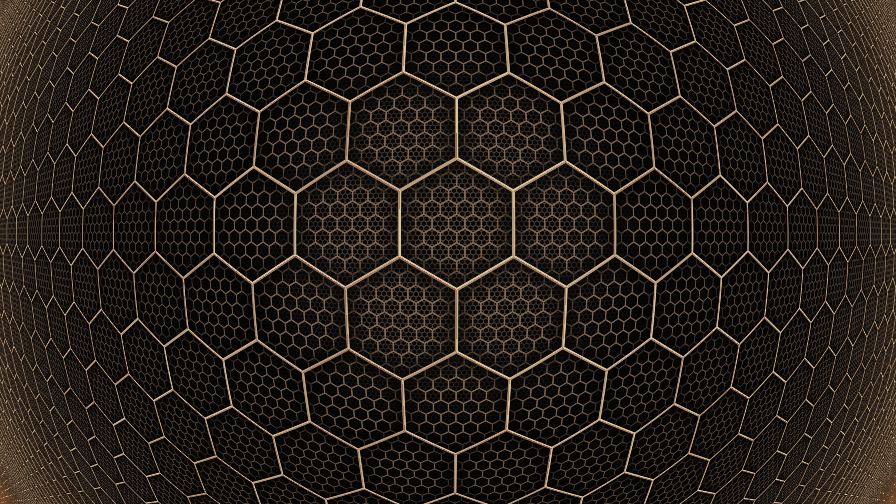
A WebGL 1 fragment shader for this pattern:

```glsl
precision highp float;
uniform vec2 u_resolution;

// Lens and lattice: canvas heights, then cell widths for the lattice center
const vec2 LENS_CENTER = vec2(0.0, 0.032);
const float LENS_RADIUS = 0.676;
const float CELL_WIDTH = 0.229;
const vec2 LATTICE_CENTER = vec2(0.076, 0.107);
const float MAX_ANGLE = 1.55;

// Nested mesh scales and half widths, in cell widths
const float MID_SCALE = 7.0;
const float FINE_SCALE = 21.0;
const float FRAME_HALF = 0.015;
const float MID_HALF = 0.050;
const float FINE_HALF = 0.10;

// Metals
const vec3 BLACK = vec3(0.030, 0.024, 0.022);
const vec3 BRONZE = vec3(0.50, 0.41, 0.33);
const vec3 UMBER = vec3(0.33, 0.28, 0.23);
const vec3 COPPER = vec3(0.53, 0.35, 0.27);
const vec3 CREAM = vec3(0.86, 0.78, 0.62);
const vec3 EMBER = vec3(0.24, 0.12, 0.04);
const vec3 HAZE = vec3(0.15, 0.11, 0.07);
const vec2 LIGHT = vec2(0.55, 0.835);

float hash(vec2 p) {
  vec3 q = fract(vec3(p.xyx) * 0.1031);
  q += dot(q, q.yzx + 33.33);
  return fract((q.x + q.y) * q.z);
}

// Offset from the nearest center of a pointy-top hexagon lattice
vec2 hexOffset(vec2 p) {
  vec2 s = vec2(1.0, 1.7320508);
  vec2 a = mod(p + 0.5 * s, s) - 0.5 * s;
  vec2 b = mod(p, s) - 0.5 * s;
  return dot(a, a) < dot(b, b) ? a : b;
}

// xy: outward normal of the nearest side, z: distance to that side
vec3 hexSide(vec2 g) {
  vec2 q = abs(g);
  vec2 slanted = vec2(0.5, 0.8660254);
  float across = dot(q, slanted);
  vec2 n = q.x > across ? vec2(1.0, 0.0) : slanted;
  vec2 signs = vec2(g.x < 0.0 ? -1.0 : 1.0, g.y < 0.0 ? -1.0 : 1.0);
  return vec3(n * signs, 0.5 - max(q.x, across));
}

// Pixel width measured along a lattice direction under the lens
float footprint(vec2 n, vec2 radial, vec2 stretch) {
  float along = dot(n, radial);
  float around = dot(n, vec2(-radial.y, radial.x));
  return length(vec2(along, around) * stretch) / (u_resolution.y * CELL_WIDTH);
}

// Smoothed line that settles to its mean where cells get too small
float wire(float d, float halfWidth, float pixel) {
  float wide = max(halfWidth, 0.45 * pixel);
  float line = 1.0 - smoothstep(wide - 0.5 * pixel, wide + 0.5 * pixel, d);
  line *= pow(halfWidth / wide, 0.3);
  return mix(line, 4.0 * halfWidth, smoothstep(0.45, 1.1, pixel));
}

float mesh(vec2 p, float scale, float halfWidth, vec2 radial, vec2 stretch) {
  vec3 side = hexSide(hexOffset(p * scale));
  return wire(side.z, halfWidth, footprint(side.xy, radial, stretch) * scale);
}

void main() {
  // Unwrap the fisheye onto a flat lattice
  vec2 uv = (gl_FragCoord.xy - 0.5 * u_resolution) / u_resolution.y - LENS_CENTER;
  float r = max(length(uv), 0.0001);
  float angle = min(r / LENS_RADIUS, MAX_ANGLE);
  vec2 radial = uv / r;
  float slope = tan(angle);
  vec2 stretch = vec2(1.0 + slope * slope, slope / angle);
  vec2 p = radial * slope * LENS_RADIUS / CELL_WIDTH - LATTICE_CENTER;

  // Large frame
  vec2 g = hexOffset(p);
  vec3 side = hexSide(g);
  float pixel = footprint(side.xy, radial, stretch);
  float frame = wire(side.z, FRAME_HALF, pixel);

  // Recessed meshes, dimmed beside the frame and away from the middle
  float recess = mix(0.30, 1.0, smoothstep(0.0, 0.22, side.z));
  float falloff = mix(1.0, 0.62, smoothstep(0.25, 0.70, r));
  float nearLens = 1.0 - smoothstep(0.14, 0.42, r);
  float mid = mesh(p, MID_SCALE, MID_HALF, radial, stretch);
  float fine = mesh(p, FINE_SCALE, FINE_HALF, radial, stretch);
  vec3 color = BLACK * (0.55 + 0.75 * nearLens);
  color = mix(color, UMBER, fine * recess * mix(0.08, 0.90, nearLens));
  color = mix(color, BRONZE, mid * recess * falloff);

  // Bevelled metal with a varied glint on each cell
  float glint = hash(floor((p - g) * 2.0 + 0.5) + 40.0);
  float facing = 0.5 - 0.5 * dot(side.xy, LIGHT);
  float shine = clamp(facing * 0.80 + 0.40 * glint, 0.0, 1.0);
  color = mix(color, mix(COPPER, CREAM, shine), frame);

  // Warm haze where the lattice closes up at the sides and corners
  color += HAZE * smoothstep(1.20, 1.48, angle);
  color += EMBER * smoothstep(1.46, 1.55, angle);
  gl_FragColor = vec4(color, 1.0);
}
```
